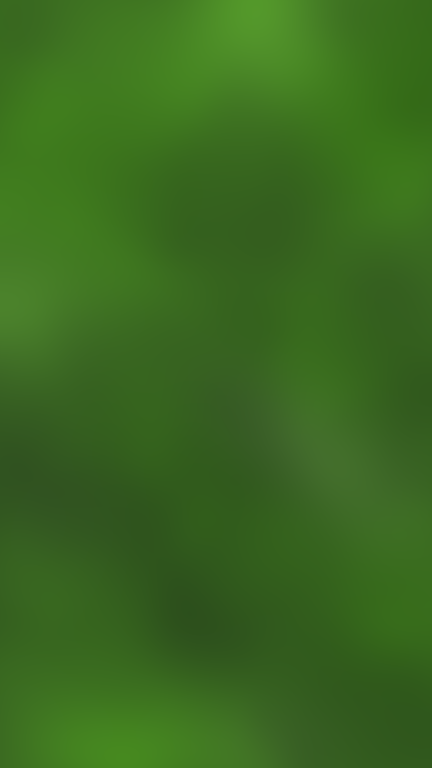
Write a Shadertoy shader that draws this background.

```glsl
vec2 hash2(vec2 cell) {
    vec2 k = vec2(dot(cell, vec2(127.1, 311.7)), dot(cell, vec2(269.5, 183.3)));
    return fract(sin(k) * 43758.5453);
}

// Average of random weights on jittered points: soft round patches, -1 to 1
float softPatches(vec2 p) {
    vec2 cell = floor(p);
    float total = 0.0, weightSum = 0.0;
    for (int y = -2; y <= 2; y++) {
        for (int x = -2; x <= 2; x++) {
            vec2 c = cell + vec2(x, y);
            vec2 d = p - c - hash2(c);
            float weight = exp(-2.0 * dot(d, d));
            total += weight * (2.0 * hash2(c + 57.0).x - 1.0);
            weightSum += weight;
        }
    }
    return total / weightSum;
}

float glow(vec2 p, vec2 centre, vec2 radius) {
    vec2 d = (p - centre) / radius;
    return exp(-dot(d, d));
}

void mainImage(out vec4 fragColor, in vec2 fragCoord) {
    vec2 p = fragCoord / iResolution.y;
    float right = iResolution.x / iResolution.y;

    // Shaded middle between a bright top and a lit lower edge
    float light = 0.21 + 0.41 * smoothstep(0.42, 0.78, p.y)
                + 0.25 * (1.0 - smoothstep(0.0, 0.25, p.y));

    // Out-of-focus foliage
    light += 0.48 * softPatches(p * 8.5 + 3.0);
    light += 0.12 * softPatches(p * 15.0 + 31.0);

    // Broad highlights
    float topGlow = glow(p, vec2(0.61 * right, 0.97), vec2(0.09, 0.12));
    float cornerGlow = glow(p, vec2(right, 0.93), vec2(0.13, 0.17));
    float leftGlow = glow(p, vec2(0.0, 0.60), vec2(0.10, 0.09));
    float lowGlow = glow(p, vec2(0.27 * right, 0.01), vec2(0.11, 0.09));
    light += 0.55 * topGlow + 0.25 * cornerGlow + 0.4 * leftGlow + 0.6 * lowGlow;

    // Greyish haze, strongest in a slanting band at the centre
    vec2 q = p - vec2(0.68 * right, 0.43);
    q = mat2(0.8, 0.6, -0.6, 0.8) * q;
    float band = glow(q, vec2(0.0), vec2(0.14, 0.07));
    float lowHaze = glow(p, vec2(0.62 * right, 0.03), vec2(0.10, 0.07));
    float haze = 0.7 * band + 0.4 * lowHaze + 0.5 * topGlow + 0.5 * leftGlow
               - 0.5 * cornerGlow + 0.3 * softPatches(p * 7.0 + 73.0);

    vec3 color = mix(vec3(0.18, 0.31, 0.12), vec3(0.265, 0.51, 0.125), max(light, -0.05));
    color += haze * vec3(0.07, 0.05, 0.075);
    fragColor = vec4(clamp(color, 0.0, 1.0), 1.0);
}
```
